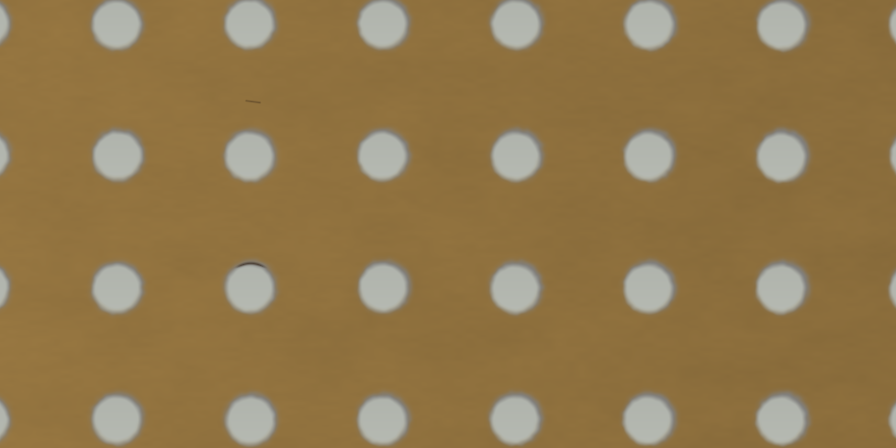
Reproduce this pattern procedurally as a WebGL 1 fragment shader.

```glsl
precision highp float;
// Tan perforated hardboard: round holes lit from behind, shaded at upper right.

uniform vec2 u_resolution;

// Lengths are in canvas heights.
const vec2 PITCH = vec2(0.297, 0.2943);
const vec2 FIRST_HOLE = vec2(-0.034, 0.065);
const float HOLE_RADIUS = 0.0575;
const float LIGHT_RADIUS = 0.0530;
const float HOLE_SOFTNESS = 0.0075;
const float LIGHT_SOFTNESS = 0.0070;
const float RIM_WOBBLE = 0.0022;
const float SPILL_WIDTH = 0.015;
const float SPILL_STRENGTH = 0.24;
const vec2 LIGHT_SHIFT_LEFT = vec2(-0.0010, -0.0025);
const vec2 LIGHT_SHIFT_RIGHT = vec2(-0.0050, -0.0055);

const vec3 BOARD = vec3(0.56, 0.44, 0.24);
const vec3 HOLE_LIGHT = vec3(0.70, 0.715, 0.685);
const vec3 HOLE_WALL = vec3(0.505, 0.50, 0.49);
const vec3 DARK_FIBRE = vec3(0.20, 0.14, 0.09);

const float SIDE_FALLOFF = 0.035;
const float MOTTLE = 0.06;
const float GRAIN = 0.020;

const vec2 SCRATCH_CENTER = vec2(0.565, 0.773);
const vec2 SCRATCH_HALF = vec2(0.015, -0.002);
const vec2 BURR_CELL = vec2(2.0, 1.0);

float hash(vec2 p) {
  vec3 q = fract(vec3(p.xyx) * 0.1031);
  q += dot(q, q.yzx + 33.33);
  return fract((q.x + q.y) * q.z);
}

float noise(vec2 p) {
  vec2 i = floor(p);
  vec2 f = fract(p);
  f = f * f * (3.0 - 2.0 * f);
  float low = mix(hash(i), hash(i + vec2(1.0, 0.0)), f.x);
  float high = mix(hash(i + vec2(0.0, 1.0)), hash(i + 1.0), f.x);
  return mix(low, high, f.y);
}

float fbm(vec2 p) {
  float sum = 0.0;
  float weight = 0.5;
  for (int i = 0; i < 4; i++) {
    sum += weight * noise(p);
    p = p * 2.03 + 17.0;
    weight *= 0.5;
  }
  return sum;
}

float segmentDistance(vec2 p, vec2 halfSpan) {
  float t = clamp(dot(p, halfSpan) / dot(halfSpan, halfSpan), -1.0, 1.0);
  return length(p - halfSpan * t);
}

// 1 inside the edge, 0 outside
float coverage(float distance, float softness) {
  float s = max(softness, 0.75 / u_resolution.y);
  return 1.0 - smoothstep(-s, s, distance);
}

vec3 boardColor(vec2 p, float across) {
  float mottle = fbm(p * vec2(7.0, 12.0) + 40.0) - 0.47;
  float fibre = noise(p * vec2(40.0, 100.0) + 90.0) - 0.5;
  float shade = 1.0 + SIDE_FALLOFF * (1.0 - 2.0 * across);
  return BOARD * (shade + MOTTLE * mottle + GRAIN * fibre);
}

void main() {
  vec2 p = gl_FragCoord.xy / u_resolution.y;
  float across = gl_FragCoord.x / u_resolution.x;
  vec3 color = boardColor(p, across);

  // Stray fibre pressed into the board
  float scratch = segmentDistance(p - SCRATCH_CENTER, SCRATCH_HALF);
  color = mix(color, DARK_FIBRE, 0.55 * coverage(scratch - 0.001, 0.0035));

  // Regular grid with slight drift of each drilled hole
  vec2 grid = (p - FIRST_HOLE) / PITCH;
  vec2 cell = floor(grid + 0.5);
  vec2 drift = vec2(hash(cell + 60.0), hash(cell + 80.0)) - 0.5;
  vec2 local = (grid - cell) * PITCH - drift * 0.003;

  // Rough rim with pale light spilling onto the board around it
  float rough = noise(local * 80.0 + cell * 19.0 + 200.0) - 0.5;
  float rim = length(local) - HOLE_RADIUS + rough * RIM_WOBBLE * 2.0;
  float spill = 1.0 - smoothstep(0.0, SPILL_WIDTH, rim);
  color = mix(color, HOLE_WALL, SPILL_STRENGTH * spill);
  color = mix(color, HOLE_WALL, coverage(rim, HOLE_SOFTNESS));

  // Visible backlight leaves a wider crescent of wall toward the right
  vec2 shift = mix(LIGHT_SHIFT_LEFT, LIGHT_SHIFT_RIGHT, across);
  vec2 lightPoint = local - shift;
  float lightEdge = length(lightPoint) - LIGHT_RADIUS + rough * RIM_WOBBLE;
  vec3 light = HOLE_LIGHT * (1.0 - 0.3 * lightPoint.y);

  // Warm reflection along the lower lip
  float lip = smoothstep(-0.012, 0.0, lightEdge) * smoothstep(0.01, -0.04, local.y);
  light = mix(light, vec3(0.66, 0.63, 0.54), 0.6 * lip);
  color = mix(color, light, coverage(lightEdge, LIGHT_SOFTNESS));

  // Torn fibre hanging from the top of one hole
  float isBurrCell = 1.0 - step(0.5, length(cell - BURR_CELL));
  float arc = abs(length(local) - 0.053) - 0.002;
  float topOnly = smoothstep(0.040, 0.050, local.y);
  color = mix(color, DARK_FIBRE, 0.8 * isBurrCell * topOnly * coverage(arc, 0.004));

  gl_FragColor = vec4(color, 1.0);
}
```
